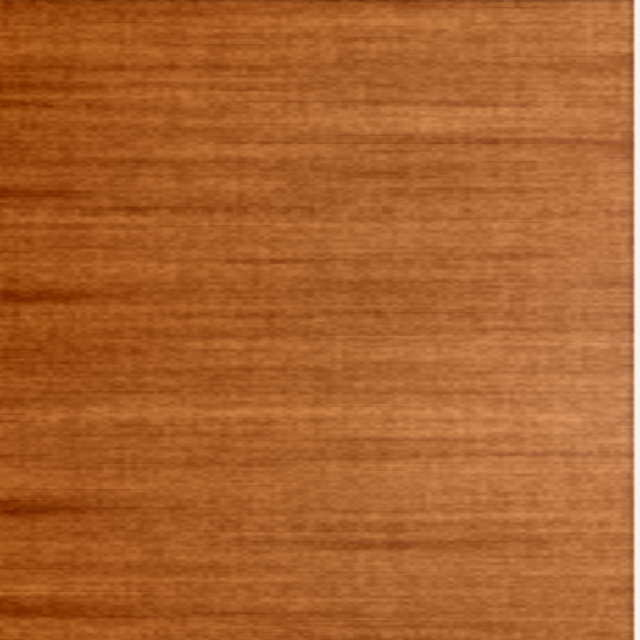
Reproduce this texture procedurally as a three.js fragment shader.

```glsl
// Warm polished wood veneer with fine horizontal grain and a pale strip at right.
// Stretched value noise makes streaks and flecks, repeated bands add dark
// streaks and dotted rows, and a soft sheen lightens the board to the right.
varying vec2 vUv;

const vec3 DARK_WOOD = vec3(0.62, 0.31, 0.08);
const vec3 LIGHT_WOOD = vec3(0.75, 0.49, 0.30);
const vec3 GRAIN_TINT = vec3(0.15, 0.15, 0.12);
const vec3 PALE_STRIP = vec3(0.97, 0.94, 0.92);
const float BAND_HEIGHT = 0.1645;
const float STRIP_START = 0.991;

float hash(vec2 cell) {
  vec3 p = fract(vec3(cell.xyx) * 0.1031);
  p += dot(p, p.yzx + 33.33);
  return fract((p.x + p.y) * p.z);
}

// Smooth value noise, centred on zero
float noise(vec2 p) {
  vec2 cell = floor(p);
  vec2 f = fract(p);
  f = f * f * (3.0 - 2.0 * f);
  float low = mix(hash(cell), hash(cell + vec2(1.0, 0.0)), f.x);
  float high = mix(hash(cell + vec2(0.0, 1.0)), hash(cell + 1.0), f.x);
  return mix(low, high, f.y) - 0.5;
}

float bump(float distance, float width) {
  float d = distance / width;
  return exp(-d * d);
}

// Signed distance to the nearest repeated band centre, in canvas units
float bandDistance(float y, float centre, float spacing) {
  return (fract((y - centre) / spacing + 0.5) - 0.5) * spacing;
}

// Long streaks, from broad to hair thin
float streaks(vec2 uv) {
  float sum = 0.0;
  vec2 scale = vec2(1.4, 21.0);
  float weight = 0.52;
  for (int i = 0; i < 4; i++) {
    sum += weight * noise(uv * scale + vec2(17.3, 41.7) * float(i + 1));
    scale *= vec2(1.5, 2.1);
    weight *= 0.92;
  }
  return sum;
}

// Short flecks crossed by faint upright fibres
float flecks(vec2 uv) {
  float fine = noise(uv * vec2(115.0, 210.0) + 9.0);
  float coarse = noise(uv * vec2(48.0, 125.0) + 63.0);
  float fibres = noise(uv * vec2(85.0, 14.0) + 29.0);
  return 0.50 * fine + 0.30 * coarse + 0.22 * fibres;
}

// Scarce thin pores, drawn as dark lines
float pores(vec2 uv) {
  float line = noise(uv * vec2(5.0, 170.0) + 131.0);
  return smoothstep(0.27, 0.46, line);
}

// Dark streaks that fade out from the left edge
float leftStreaks(vec2 uv) {
  float wave = 0.006 * noise(uv * vec2(5.0, 8.0));
  float d = bandDistance(uv.y + wave, 0.863, BAND_HEIGHT);
  float fade = 1.0 - smoothstep(0.02, 0.26, uv.x);
  return fade * (bump(d, 0.009) + 0.35 * bump(d - 0.012, 0.016));
}

// Rows of small upright ticks
float dottedRows(vec2 uv) {
  float d = bandDistance(uv.y, 0.8346, BAND_HEIGHT);
  float tick = smoothstep(-0.1, 0.3, noise(uv * vec2(78.0, 30.0) + 5.0));
  return tick * bump(d, 0.007);
}

// Light across the board: strongest halfway up the right side
float sheen(vec2 uv) {
  float glow = smoothstep(0.35, 1.0, uv.x) * bump(uv.y - 0.48, 0.38);
  float corner = (1.0 - uv.x) * smoothstep(0.65, 1.0, uv.y);
  float haze = noise(uv * vec2(2.0, 6.0) + 77.0);
  return mix(0.08, 0.76, uv.x) + 0.26 * glow - 0.22 * corner + 0.22 * haze;
}

void main() {
  // Wood
  float grain = streaks(vUv) + flecks(vUv);
  grain -= 0.28 * pores(vUv) + 0.62 * leftStreaks(vUv) + 0.30 * dottedRows(vUv);
  vec3 color = mix(DARK_WOOD, LIGHT_WOOD, sheen(vUv)) + GRAIN_TINT * grain;

  // Dark rims along the top and beside the strip
  float rim = bump(vUv.x - 0.986, 0.004) + 0.8 * smoothstep(0.995, 0.999, vUv.y);
  color *= 1.0 - 0.14 * rim;

  // Pale strip with a soft edge
  float strip = smoothstep(STRIP_START - 0.003, STRIP_START + 0.003, vUv.x);
  color = mix(color, PALE_STRIP, strip);
  gl_FragColor = vec4(clamp(color, 0.0, 1.0), 1.0);
}
```
